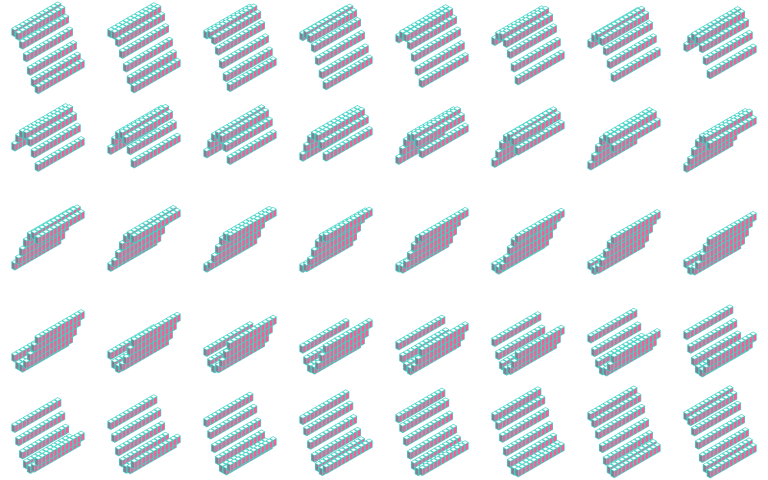
Give the GLSL for this pattern, as a Shadertoy shader.

```glsl
// A sheet of 8 x 5 isometric block carpets, each one step later in a travelling wave.
// Every carpet is a grid of outlined boxes painted back to front; only the two
// columns that can cover a point are tested in each row of boxes.

const float TAU = 6.2831853;
const float SLOPE = 0.57735;            // rise of an isometric axis
const vec2 SHEET = vec2(8.0, 5.0);      // carpets across and down
const vec2 BLOCKS = vec2(12.0, 7.0);    // boxes along the ridge and along the wave

// Lengths in units of one carpet cell
const float STEP = 0.0406;
const float HALF_WIDTH = 0.0335;
const float BOX_HEIGHT = 0.068;
const float AMPLITUDE = 0.229;
const float LINE = 0.0036;
const float LIFT = 0.036;

const vec3 PAPER = vec3(1.0);
const vec3 PINK = vec3(0.94, 0.38, 0.58);
const vec3 GREY = vec3(0.50, 0.51, 0.58);
const vec3 TEAL = vec3(0.25, 0.83, 0.78);

// Coverage of a region where the signed distance d is negative
float cover(float d, float blur) {
    return 1.0 - smoothstep(-blur, blur, d);
}

// Paints one box over the base colour; p is relative to the centre of its top face
vec3 paintBox(vec3 base, vec2 p, float blur) {
    float slant = inversesqrt(1.0 + SLOPE * SLOPE);
    float rim = SLOPE * (HALF_WIDTH - abs(p.x));
    float side = abs(p.x) - HALF_WIDTH;
    float upper = (p.y - rim) * slant;
    float front = (p.y + rim) * slant;
    float lower = (-p.y - rim - BOX_HEIGHT) * slant;
    float outside = max(side, max(upper, lower));

    // Left and right walls, then the white top
    vec3 wall = mix(PINK, GREY, cover(p.x, blur));
    vec3 face = mix(PAPER, wall, cover(front, blur));

    // Silhouette, front rim and the corner between the walls
    float corner = max(abs(p.x), front);
    float edge = min(abs(outside), min(abs(front), corner));
    vec3 ink = mix(face, TEAL, cover(edge - LINE, blur));
    return mix(base, ink, cover(outside - LINE, blur));
}

// One carpet; p is relative to the centre of its cell
vec3 carpet(vec2 p, float phase, float blur) {
    vec3 color = PAPER;
    vec2 middle = 0.5 * (BLOCKS - 1.0);
    for (float row = 0.0; row < BLOCKS.y; row++) {
        float across = row - middle.y;
        float height = AMPLITUDE * cos(phase - 0.5 * TAU * row / (BLOCKS.y - 1.0));
        float nearest = floor(p.x / STEP - across + middle.x);
        for (float k = 1.0; k >= 0.0; k--) {
            float column = nearest + k;
            if (column < 0.0 || column >= BLOCKS.x) continue;
            float along = column - middle.x;
            vec2 center = STEP * vec2(along + across, SLOPE * (along - across));
            center.y += height + LIFT;
            color = paintBox(color, p - center, blur);
        }
    }
    return color;
}

// Finds the cell under a point and the moment of the wave it shows
vec3 sheet(vec2 p, float blur) {
    vec2 cell = floor(p);
    float frame = cell.x + SHEET.x * (SHEET.y - 1.0 - cell.y);
    float phase = TAU * (frame + 1.0) / (SHEET.x * SHEET.y);
    return carpet(fract(p) - 0.5, phase, blur);
}

void mainImage(out vec4 fragColor, in vec2 fragCoord) {
    const float TAPS = 3.0;
    float pixel = SHEET.y / iResolution.y;
    vec3 sum = vec3(0.0);

    // Supersampling keeps the thin outlines even
    for (float y = 0.0; y < TAPS; y++) {
        for (float x = 0.0; x < TAPS; x++) {
            vec2 offset = (vec2(x, y) + 0.5) / TAPS - 0.5;
            sum += sheet((fragCoord + offset) * pixel, 0.5 * pixel / TAPS);
        }
    }
    fragColor = vec4(sum / (TAPS * TAPS), 1.0);
}
```
